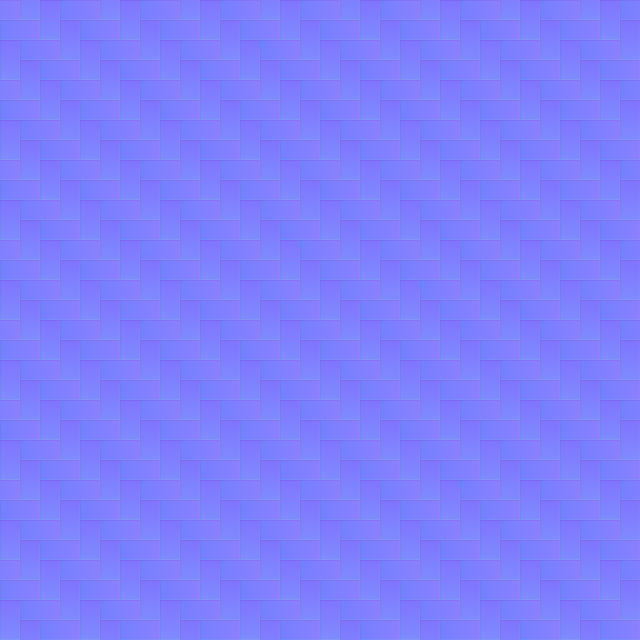
A WebGL 1 fragment shader for this texture map:

```glsl
precision highp float;

uniform vec2 u_resolution;

const float REPEATS = 8.0;          // twill repeats across and down
const float CELLS_PER_REPEAT = 4.0;
const float CELLS = REPEATS * CELLS_PER_REPEAT;
const float BEND = 0.088;           // tilt at the ends of a strip
const float RIM_WIDTH = 0.05;       // in cells
const float RIM_TILT = 0.1;
const float SEAM_SHADE = 0.05;      // blue lost along the seams
const float TILT_VARIATION = 0.004;
const float FIBRE_COUNT = 8.0;      // fibres across one strip
const float FIBRE_TILT = 0.004;

float hash(vec2 p) {
    vec3 q = fract(vec3(p.xyx) * 0.1031);
    q += dot(q, q.yzx + 33.33);
    return fract((q.x + q.y) * q.z);
}

// 1 at an edge, falling to 0 past the rim width
float rim(float distanceToEdge, float softness) {
    return 1.0 - smoothstep(RIM_WIDTH - softness, RIM_WIDTH + softness, distanceToEdge);
}

void main() {
    // Cell coordinates, with y running down
    vec2 uv = gl_FragCoord.xy / u_resolution;
    vec2 p = vec2(uv.x, 1.0 - uv.y) * CELLS;
    vec2 cell = floor(p);
    float softness = 0.5 * CELLS / min(u_resolution.x, u_resolution.y);

    // Each diagonal step selects one half of a horizontal or vertical strip
    float diagonal = mod(cell.x - cell.y + 0.5, CELLS_PER_REPEAT);
    bool horizontal = diagonal < 1.0 || diagonal > 3.0;
    vec2 start = cell;
    if (diagonal < 1.0) start.x -= 1.0;
    else if (diagonal < 2.0) start.y -= 1.0;

    vec2 size = horizontal ? vec2(2.0, 1.0) : vec2(1.0, 2.0);
    vec2 local = p - start;
    vec2 along = horizontal ? vec2(1.0, 0.0) : vec2(0.0, 1.0);
    vec2 across = along.yx;
    vec2 strip = mod(start, CELLS);

    // Gentle convex bend along the strip
    vec2 tilt = along * BEND * (dot(local, along) - 1.0);

    // Slight differences between strips and between fibres
    tilt += (vec2(hash(strip), hash(strip + 57.0)) - 0.5) * TILT_VARIATION;
    float fibre = floor(dot(local, across) * FIBRE_COUNT);
    tilt += across * (hash(strip + fibre * 7.0 + 101.0) - 0.5) * FIBRE_TILT;

    // Bevelled rims lean away from the strip
    vec2 nearRim = vec2(rim(local.x, softness), rim(local.y, softness));
    vec2 farRim = vec2(rim(size.x - local.x, softness), rim(size.y - local.y, softness));
    tilt += (farRim - nearRim) * RIM_TILT;

    // Encode the normal and shade the seams
    vec3 color = normalize(vec3(tilt, 1.0)) * 0.5 + 0.5;
    float seam = max(max(nearRim.x, nearRim.y), 0.5 * max(farRim.x, farRim.y));
    color.b -= SEAM_SHADE * seam;

    gl_FragColor = vec4(color, 1.0);
}
```
